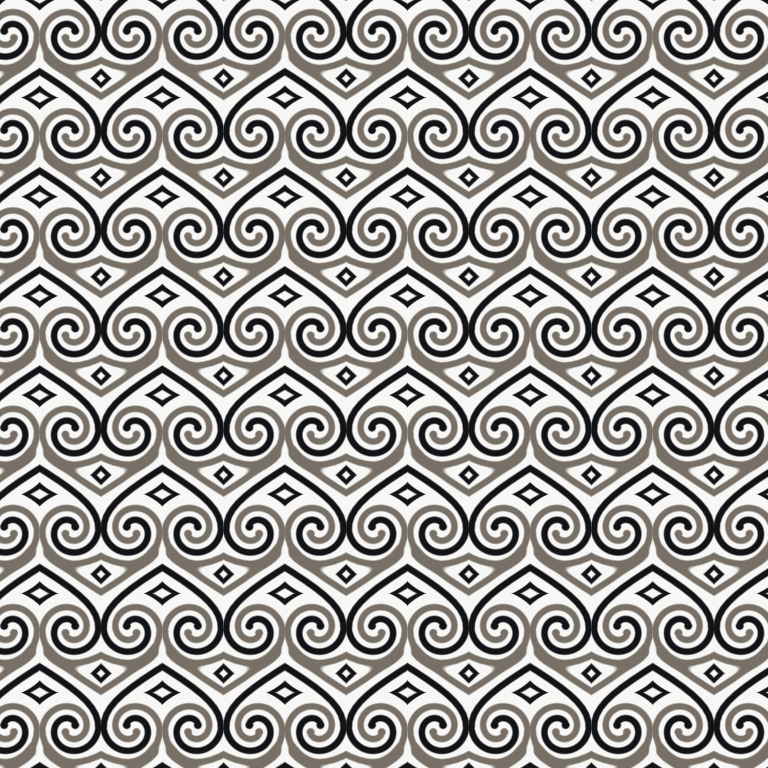
A three.js fragment shader for this pattern:

```glsl
// Mirrored rows of interlocking black and taupe scrolls with pointed arches and small diamonds.
varying vec2 vUv;

const float CANVAS = 768.0;              // units across the canvas
const vec2 PERIOD = vec2(122.6, 99.17);  // one repeat
const vec2 ORIGIN = vec2(101.0, 733.6);  // mirror axis, scroll row
const float HALF_LINE = 3.2;
const float SOFTNESS = 1.1;
const float SCROLL_RADIUS = 28.0;
const float SCROLL_PITCH = 24.4;         // radius lost per turn
const float SCROLL_TURNS = 0.9;
const float TIP_RADIUS = 3.9;
const float FORK_FILL = 9.0;
const vec3 PAPER = vec3(0.97, 0.97, 0.96);
const vec3 TAUPE = vec3(0.47, 0.44, 0.40);
const vec3 INK = vec3(0.07, 0.07, 0.09);
const float TAU = 6.2831853;

float segmentDistance(vec2 p, vec2 a, vec2 b) {
  vec2 ab = b - a;
  return length(p - a - ab * clamp(dot(p - a, ab) / dot(ab, ab), 0.0, 1.0));
}

vec2 bezier(vec2 a, vec2 b, vec2 c, vec2 d, float t) {
  float s = 1.0 - t;
  return s * s * s * a + 3.0 * s * t * (s * b + t * c) + t * t * t * d;
}

float curveDistance(vec2 p, vec2 a, vec2 b, vec2 c, vec2 d) {
  float nearest = 1e3;
  vec2 from = a;
  for (int i = 1; i <= 9; i++) {
    vec2 to = bezier(a, b, c, d, float(i) / 9.0);
    nearest = min(nearest, segmentDistance(p, from, to));
    from = to;
  }
  return nearest;
}

float smoothMin(float a, float b, float k) {
  float h = max(k - abs(a - b), 0.0) / k;
  return min(a, b) - h * h * k * 0.25;
}

// Spiral starting at the left and winding inwards to a round tip
float scroll(vec2 p) {
  float turn = fract(atan(p.y, p.x) / TAU - 0.5);
  float radius = SCROLL_RADIUS - SCROLL_PITCH * turn;
  float slope = SCROLL_PITCH / TAU / radius;
  float line = abs(length(p) - radius) / sqrt(1.0 + slope * slope) - HALF_LINE;
  float tipAngle = TAU * (SCROLL_TURNS + 0.5);
  float tipDistance = SCROLL_RADIUS - SCROLL_PITCH * SCROLL_TURNS;
  float tip = length(p - tipDistance * vec2(cos(tipAngle), sin(tipAngle))) - TIP_RADIUS;
  return turn < SCROLL_TURNS ? min(line, tip) : tip;
}

// Arch rising from the scroll to a point on the far mirror axis
float arch(vec2 p) {
  return curveDistance(p, vec2(-28.0, 0.0), vec2(-29.0, 22.0),
                       vec2(-8.0, 38.0), vec2(38.0, 66.5)) - HALF_LINE;
}

// Branch that cups the scroll from below
float cup(vec2 p) {
  return curveDistance(p, vec2(22.0, -24.0), vec2(14.0, -34.0),
                       vec2(-8.0, -40.0), vec2(-36.0, -23.0)) - HALF_LINE;
}

// Diamond with sides bent inwards by hollow
float diamond(vec2 p, vec2 size, float hollow) {
  vec2 q = abs(p) / size;
  return (q.x + q.y + hollow * q.x * q.y - 1.0) * size.x * size.y / length(size);
}

float diamondRing(vec2 p, vec2 outer, vec2 inner, float hollow) {
  return max(diamond(p, outer, hollow), -diamond(p, inner, 0.0));
}

float coverage(float d) {
  return 1.0 - smoothstep(-SOFTNESS, SOFTNESS, d);
}

void main() {
  vec2 p = vUv * CANVAS - ORIGIN;
  float halfWidth = PERIOD.x * 0.5;

  // Mirror sideways and centre on the nearest scroll
  float fromAxis = abs(mod(p.x + halfWidth, PERIOD.x) - halfWidth);
  vec2 cell = vec2(fromAxis - halfWidth * 0.5,
                   mod(p.y + PERIOD.y * 0.5, PERIOD.y) - PERIOD.y * 0.5);

  // Arches reach into the neighbouring rows
  float ink = 1e3;
  float taupe = 1e3;
  for (int row = -1; row <= 1; row++) {
    vec2 q = cell - vec2(0.0, float(row) * PERIOD.y);
    ink = min(ink, min(scroll(q), arch(q)));
    float fork = smoothMin(arch(-q), cup(q), FORK_FILL);
    taupe = min(taupe, min(scroll(-q), fork));

    vec2 wide = q - vec2(halfWidth * 0.5, 36.0);
    vec2 small = q - vec2(-halfWidth * 0.5, -44.0);
    ink = min(ink, diamondRing(wide, vec2(18.0, 12.0), vec2(9.0, 5.2), 0.5));
    ink = min(ink, diamondRing(small, vec2(10.5, 10.0), vec2(4.2, 4.2), 0.0));
  }

  vec3 color = mix(PAPER, TAUPE, coverage(taupe));
  color = mix(color, INK, coverage(ink));
  gl_FragColor = vec4(color, 1.0);
}
```
